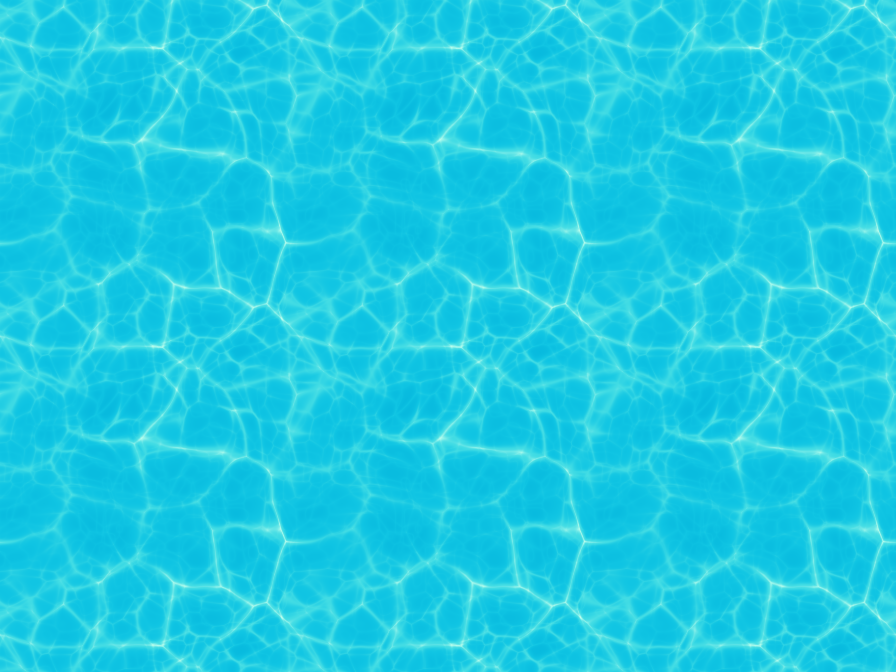
Give the GLSL for this texture, as a Shadertoy shader.

```glsl
// Sunlit pool water: a square tile of caustic light, three across the canvas.
// Warped cell borders at three scales form the bright web; every hash wraps
// at the tile edge so that the repeats join without a seam.

const float TILES_ACROSS = 3.0;
const float TAU = 6.28318;

const vec3 DEEP  = vec3(0.02, 0.715, 0.865);
const vec3 WATER = vec3(0.06, 0.77, 0.89);
const vec3 GLOW  = vec3(0.25, 0.86, 0.895);
const vec3 SPARK = vec3(0.75, 1.00, 0.93);

// Integer hash of a lattice cell, wrapped to the given period.
vec2 hash2(vec2 cell, float period, float seed) {
    uvec2 v = uvec2(mod(cell + 0.5, period)) + uvec2(uint(seed) * 97u, uint(seed) * 57u);
    v = v * 1664525u + 1013904223u;
    v.x += v.y * 1664525u;
    v.y += v.x * 1664525u;
    v ^= v >> 16u;
    v.x += v.y * 1664525u;
    v.y += v.x * 1664525u;
    v ^= v >> 16u;
    return vec2(v & 65535u) / 65536.0;
}

// Two channels of smooth noise, periodic over the unit tile.
vec2 noise2(vec2 p, float period, float seed) {
    p *= period;
    vec2 cell = floor(p);
    vec2 f = p - cell;
    f = f * f * (3.0 - 2.0 * f);
    vec2 low  = mix(hash2(cell, period, seed),
                    hash2(cell + vec2(1, 0), period, seed), f.x);
    vec2 high = mix(hash2(cell + vec2(0, 1), period, seed),
                    hash2(cell + vec2(1, 1), period, seed), f.x);
    return mix(low, high, f.y);
}

// Distances to the three nearest scattered sites, in tile units.
vec3 nearestSites(vec2 p, float period, float seed) {
    p *= period;
    vec2 cell = floor(p);
    vec3 near = vec3(9.0);
    for (int y = -2; y <= 2; y++) {
        for (int x = -2; x <= 2; x++) {
            vec2 site = cell + vec2(x, y);
            site += 0.05 + 0.9 * hash2(site, period, seed);
            float d = distance(p, site);
            if (d < near.x) near = vec3(d, near.xy);
            else if (d < near.y) near = vec3(near.x, d, near.y);
            else near.z = min(near.z, d);
        }
    }
    return near / period;
}

// Light along cell borders: wide halo, thin uneven filament, bright knots.
float causticWeb(vec2 p, float period, float seed, float pixel) {
    vec3 near = nearestSites(p, period, seed);
    float border = length(vec2(0.5 * (near.y - near.x), 0.5 * pixel));
    float halo = exp(-border * period * 7.0);
    float filament = exp(-border * sqrt(period) / 0.014);
    float strength = smoothstep(0.25, 0.8, noise2(p, period + 2.0, seed + 7.0).x);
    float knot = exp(-(near.z - near.x) / 0.02);
    return 0.2 * halo + filament * (0.08 + 0.62 * strength + 0.45 * knot);
}

// Bends the straight cell borders into wavy arcs.
vec2 ripple(vec2 p) {
    return p + 0.065 * (noise2(p, 4.0, 1.0) - 0.5)
             + 0.030 * (noise2(p, 9.0, 2.0) - 0.5)
             + 0.008 * (noise2(p, 19.0, 3.0) - 0.5);
}

// Maps light level to water colour.
vec3 waterColour(float light) {
    vec3 colour = mix(DEEP, WATER, smoothstep(0.0, 0.25, light));
    colour = mix(colour, GLOW, smoothstep(0.2, 0.6, light));
    return mix(colour, SPARK, smoothstep(0.55, 1.3, light));
}

void mainImage(out vec4 fragColor, in vec2 fragCoord) {
    // Tile coordinates, anchored at the top left corner.
    float pixel = TILES_ACROSS / iResolution.x;
    vec2 p = (fragCoord - vec2(0.0, iResolution.y)) * pixel;
    vec2 q = ripple(p);

    // Small cells crowd the upper part of each tile.
    float busy = 0.5 + 0.5 * cos(TAU * (p.y + 0.18));

    // Soft mottling and faint wisps under the web.
    float mottle = 0.11 * noise2(p, 5.0, 11.0).x + 0.05 * noise2(q, 17.0, 12.0).x;
    float ridge = 1.0 - abs(2.0 * noise2(q, 26.0, 13.0).x - 1.0);
    float light = mottle + 0.06 * pow(ridge, 5.0);

    // Coarse, middle and fine nets of light.
    light += causticWeb(q, 4.0, 21.0, pixel) * mix(1.0, 0.8, busy);
    light += causticWeb(q + 0.013, 8.0, 34.0, pixel) * mix(0.2, 0.75, busy);
    light += causticWeb(q + 0.029, 14.0, 55.0, pixel) * mix(0.12, 0.28, busy);

    fragColor = vec4(waterColour(light), 1.0);
}
```
